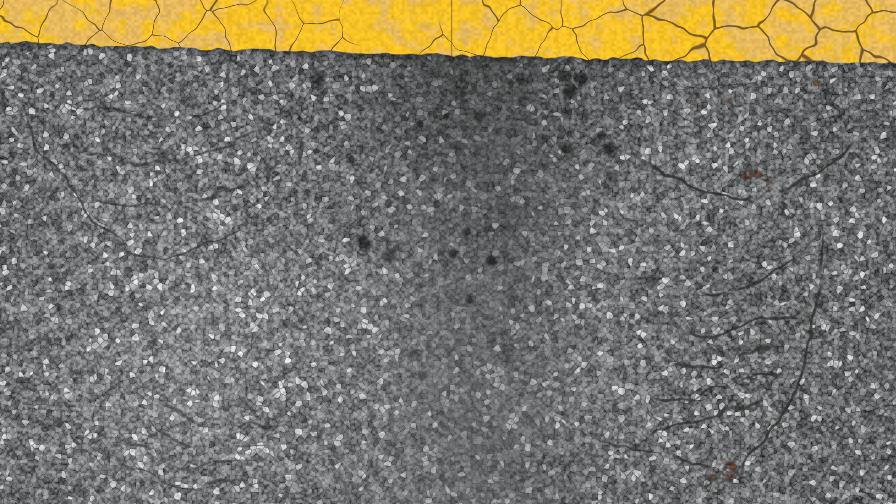
Reproduce this texture procedurally as a WebGL 1 fragment shader.

```glsl
precision highp float;
uniform vec2 u_resolution;

#define STONE_FREQ 92.0
#define GRAIN_FREQ 190.0
#define WEB_FREQ 10.5
#define CRACK_WIDTH 0.0022
#define LANE_X 0.95
#define LANE_WIDTH 0.21
#define SPOT_COUNT 44
#define PAINT vec3(0.97, 0.765, 0.15)
#define WORN_PAINT vec3(0.89, 0.72, 0.40)
#define PAINT_CRACK vec3(0.37, 0.28, 0.16)
#define LEAF vec3(0.43, 0.25, 0.16)

float hash(vec2 p) {
    return fract(sin(dot(p, vec2(127.1, 311.7))) * 43758.5453);
}

float noise(vec2 p) {
    vec2 i = floor(p), f = fract(p);
    f = f * f * (3.0 - 2.0 * f);
    return mix(mix(hash(i), hash(i + vec2(1, 0)), f.x),
               mix(hash(i + vec2(0, 1)), hash(i + vec2(1, 1)), f.x), f.y);
}

float fbm(vec2 p) {
    return 0.55 * noise(p) + 0.29 * noise(p * 2.1 + 7.3) + 0.16 * noise(p * 4.3 + 3.1);
}

// x: distance gap to the nearest cell border, y: random value of the cell
vec2 cells(vec2 p) {
    vec2 base = floor(p);
    float near = 9.0, second = 9.0, id = 0.0;
    for (int j = -1; j <= 1; j++) {
        for (int i = -1; i <= 1; i++) {
            vec2 c = base + vec2(float(i), float(j));
            float d = length(c + vec2(hash(c), hash(c + 41.7)) - p);
            if (d < near) {
                second = near;
                near = d;
                id = hash(c + 17.3);
            } else {
                second = min(second, d);
            }
        }
    }
    return vec2(second - near, id);
}

float stroke(float d, float width) {
    return 1.0 - smoothstep(width * 0.3, width + 0.8 / u_resolution.y, d);
}

// Parabolic crack with tapering ends
float arc(vec2 p, vec2 center, float halfWidth, float sag, float tilt, float width) {
    vec2 q = p - center;
    float t = q.x / halfWidth;
    float slope = (2.0 * sag * t + tilt) / halfWidth;
    float d = abs(q.y - sag * t * t - tilt * t) / sqrt(1.0 + slope * slope);
    return stroke(d, width) * (1.0 - smoothstep(0.75, 1.05, abs(t)));
}

float blob(vec2 p, vec2 center, vec2 size) {
    vec2 q = (p - center) / size;
    return exp(-dot(q, q));
}

float asphaltCracks(vec2 p) {
    float w = CRACK_WIDTH;
    float c = 0.8 * arc(p, vec2(0.14, 0.62), 0.11, 0.037, -0.157, w);
    for (int i = 0; i < 4; i++) {
        float k = float(i);
        // Upper left fan, lower left fan, branches of the right spine
        c = max(c, 0.65 * arc(p, vec2(0.31 + 0.03 * k, 0.765 - 0.085 * k), 0.2, 0.05, 0.01 + 0.012 * k, w));
        c = max(c, 0.6 * arc(p, vec2(0.44 - 0.03 * k, 0.16 - 0.04 * k), 0.13, 0.02, -0.02, w));
        c = max(c, 0.9 * arc(p, vec2(1.47 - 0.025 * k, 0.345 - 0.062 * k), 0.13, 0.015, 0.03, w * 1.2));
    }
    c = max(c, arc(p.yx, vec2(0.305, 1.597), 0.27, -0.052, 0.087, w * 1.6));
    c = max(c, arc(p, vec2(1.49, 0.61), 0.23, 0.11, 0.023, w * 1.6));
    c = max(c, arc(p, vec2(1.51, 0.447), 0.13, 0.05, 0.063, w * 1.3));
    c = max(c, 0.8 * arc(p, vec2(1.28, 0.10), 0.16, 0.01, -0.035, w));
    return c;
}

float oilSpots(vec2 p) {
    float s = 0.0;
    for (int i = 0; i < SPOT_COUNT; i++) {
        float k = float(i);
        float spread = hash(vec2(k, 1.3)) + hash(vec2(k, 5.9)) - 1.0;
        vec2 c = vec2(0.9 + 0.48 * spread, 0.14 + 0.74 * sqrt(hash(vec2(k, 8.7))));
        float r = mix(0.006, 0.016, hash(vec2(k, 3.1)));
        s = max(s, (1.0 - smoothstep(0.5 * r, 1.3 * r, length(p - c))) * mix(0.3, 0.8, hash(vec2(k, 6.4))));
    }
    return s;
}

void main() {
    vec2 p = gl_FragCoord.xy / u_resolution.y;
    vec2 warp = vec2(fbm(p * 14.0), fbm(p * 14.0 + 31.0)) - 0.5;
    vec2 q = p + 0.045 * warp;
    float rough = noise(p * GRAIN_FREQ) - 0.5;
    float patches = fbm(p * 5.0);

    // Broad asphalt tone with the dark lane centre
    float lane = exp(-pow((p.x - LANE_X) / LANE_WIDTH, 2.0));
    float tone = 0.485 + 0.08 * (patches - 0.5) - lane * mix(0.04, 0.13, p.y);
    tone += 0.05 * blob(p, vec2(0.42, 0.27), vec2(0.35, 0.3));
    tone -= 0.035 * smoothstep(0.6, 0.9, p.y) + 0.03 * smoothstep(1.3, 1.75, p.x);

    // Stones and fine grain
    vec2 stone = cells(p * STONE_FREQ);
    float contrast = 1.0 - 0.4 * lane;
    tone += contrast * (0.22 * (stone.y - 0.5) + 0.3 * rough);
    tone += contrast * 0.2 * smoothstep(0.86, 0.96, stone.y) * smoothstep(0.05, 0.3, stone.x);
    tone -= contrast * 0.11 * (1.0 - smoothstep(0.0, 0.25, stone.x));
    tone *= 1.0 - 0.6 * oilSpots(p + 0.012 * warp);

    // Cracks and leaf litter on the asphalt
    vec2 web = cells(q * WEB_FREQ);
    float gap = web.x / WEB_FREQ;
    float corner = smoothstep(1.2, 1.45, p.x) * smoothstep(0.62, 0.88, p.y);
    float crack = asphaltCracks(q) * smoothstep(0.2, 0.5, noise(p * 22.0) + 0.1);
    crack = max(crack, 0.75 * corner * stroke(gap, 0.003) * smoothstep(0.35, 0.6, noise(p * 9.0)));
    vec3 color = mix(vec3(tone) * vec3(0.99, 1.0, 1.01), vec3(0.17, 0.165, 0.16), 0.8 * crack);
    float litter = blob(p, vec2(1.41, 0.79), vec2(0.08, 0.05)) + blob(p, vec2(1.50, 0.645), vec2(0.07, 0.03))
                 + blob(p, vec2(1.43, 0.06), vec2(0.07, 0.05)) + blob(p, vec2(1.63, 0.835), vec2(0.04, 0.02));
    float flake = fbm(p * vec2(42.0, 50.0));
    color = mix(color, vec3(0.2, 0.19, 0.18), 0.8 * smoothstep(0.45, 0.65, flake * litter));
    color = mix(color, LEAF * (1.0 + rough), smoothstep(0.56, 0.66, flake * litter));

    // Painted stripe, worn and crazed
    float edge = 0.917 - 0.036 * p.x + 0.007 * p.x * p.x + 0.008 * (noise(p * 60.0) - 0.5);
    float soft = 0.8 / u_resolution.y;
    color *= 1.0 - 0.3 * smoothstep(edge - 0.018, edge, p.y);
    float sides = smoothstep(0.2, 0.85, abs(p.x - 0.92));
    float wear = smoothstep(0.52, 0.72, fbm(p * 38.0) + 0.2 * sides + 0.25 * rough);
    vec3 paint = mix(PAINT, WORN_PAINT, wear * 0.85) * (1.0 + 0.16 * rough);
    float crazing = stroke(gap, mix(0.0016, 0.0042, smoothstep(1.1, 1.5, p.x)));
    crazing *= mix(smoothstep(0.25, 0.5, noise(p * 8.0 + 4.0)), 1.0, smoothstep(1.1, 1.4, p.x));
    crazing = max(crazing, 0.6 * stroke(abs(p.x - 0.896), 0.001));
    paint = mix(paint, PAINT_CRACK, 0.85 * crazing);
    color = mix(color, paint, smoothstep(edge - soft, edge + soft, p.y));

    gl_FragColor = vec4(clamp(color, 0.0, 1.0), 1.0);
}
```
